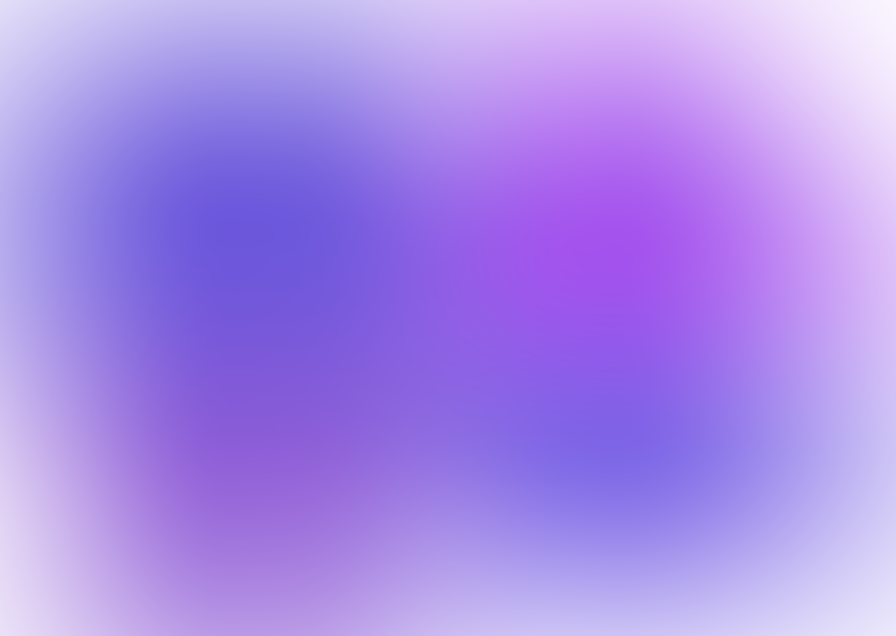
Write a Shadertoy shader that draws this background.

```glsl
const vec3 PAPER  = vec3(1.0);
const vec3 BLUE   = vec3(0.42, 0.34, 0.86);
const vec3 PLUM   = vec3(0.56, 0.36, 0.84);
const vec3 VIOLET = vec3(0.64, 0.32, 0.93);
const vec3 INDIGO = vec3(0.48, 0.39, 0.90);

// Full between the two ends, with a Gaussian fade beyond each.
float softSpan(float p, vec2 ends, vec2 fade) {
    float d = max(max((ends.x - p) / fade.x, (p - ends.y) / fade.y), 0.0);
    return exp(-d * d);
}

// Vertical blend from a lower to an upper ink.
vec3 columnInk(float y, vec3 lower, vec3 upper, vec2 blend) {
    return mix(lower, upper, smoothstep(blend.x, blend.y, y));
}

// Paler gap between the columns, strongest near the top and bottom.
float valley(vec2 uv, float centre, float width) {
    float d = (uv.x - centre) / width;
    float depth = 0.05 + 0.09 * smoothstep(0.05, 0.35, abs(uv.y - 0.48));
    return 1.0 - depth * exp(-d * d);
}

void mainImage(out vec4 fragColor, in vec2 fragCoord) {
    vec2 uv = fragCoord / iResolution.xy;
    float side = smoothstep(0.32, 0.66, uv.x);

    // Colour of the left and right glow columns
    vec3 leftInk  = columnInk(uv.y, PLUM, BLUE, vec2(0.20, 0.66));
    vec3 rightInk = columnInk(uv.y, INDIGO, VIOLET, vec2(0.25, 0.62));
    vec3 ink = mix(leftInk, rightInk, side);

    // Vertical fade of each column
    float leftGlow  = softSpan(uv.y, vec2(0.36, 0.635), vec2(0.52, 0.38));
    float rightGlow = softSpan(uv.y, vec2(0.33, 0.60), vec2(0.34, 0.40));
    float coverage = mix(leftGlow, rightGlow, side);

    // Side fades narrow toward the lower left and upper right corners
    float leftFade  = mix(0.235, 0.31, smoothstep(0.15, 0.60, uv.y));
    float rightFade = mix(0.325, 0.235, smoothstep(0.50, 1.0, uv.y));
    coverage *= softSpan(uv.x, vec2(0.26, 0.68), vec2(leftFade, rightFade));
    coverage *= valley(uv, 0.49, 0.11);

    fragColor = vec4(mix(PAPER, ink, coverage), 1.0);
}
```
